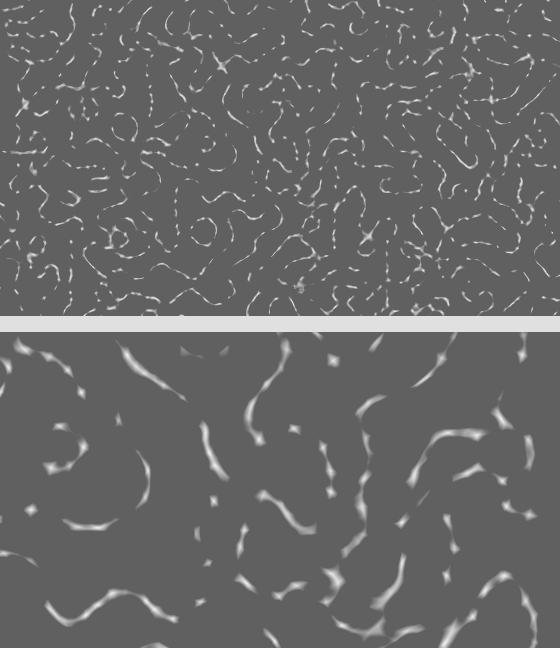
Top: the whole. Bottom: its middle third, enlarged.
This texture is drawn by a WebGL 2 fragment shader. Its source:

```glsl
#version 300 es
precision highp float;
// Pale curled flecks scattered over plain grey, cut from crossing noise creases.

uniform vec2 u_resolution;
out vec4 fragColor;

// Random unit vector for a lattice corner
vec2 cornerGradient(vec2 corner) {
    uvec2 q = uvec2(ivec2(corner)) * uvec2(1597u, 3571u);
    uint h = (q.x ^ (q.y >> 3u)) * 747796u + q.y * 28917u;
    h = (h ^ (h >> 15u)) * 739391u;
    h = (h ^ (h >> 13u)) * 668265u;
    h ^= h >> 16u;
    float angle = 6.28318 * float(h & 65535u) / 65536.0;
    return vec2(cos(angle), sin(angle));
}

// Gradient noise, roughly -0.7 to 0.7
float gradientNoise(vec2 p) {
    vec2 cell = floor(p);
    vec2 f = p - cell;
    vec2 blend = f * f * f * (f * (f * 6.0 - 15.0) + 10.0);
    vec2 e = vec2(1.0, 0.0);
    float a = dot(cornerGradient(cell), f);
    float b = dot(cornerGradient(cell + e.xy), f - e.xy);
    float c = dot(cornerGradient(cell + e.yx), f - e.yx);
    float d = dot(cornerGradient(cell + e.xx), f - e.xx);
    return mix(mix(a, b, blend.x), mix(c, d, blend.x), blend.y);
}

// Distance from a zero crossing of the noise, with a slightly rounded crease
float crease(vec2 p) {
    float n = gradientNoise(p);
    return sqrt(n * n + 0.0001) - 0.01;
}

void main() {
    vec2 uv = gl_FragCoord.xy / u_resolution.y;

    // Long creases give the strokes, finer ones break them into flecks
    float stroke = crease(uv * 12.0 + 17.3) / 0.085;
    float gap = crease(uv * 24.7 + vec2(71.6, 43.2)) / 0.28;
    float fade = crease(uv * 43.0 + vec2(131.4, 97.8)) * 1.0;
    float fleck = max(1.0 - stroke - gap - fade, 0.0);

    // Grey ground, brightening towards the core of each fleck
    float grey = min(0.378 + 0.56 * fleck, 0.92);
    fragColor = vec4(vec3(grey), 1.0);
}
```
